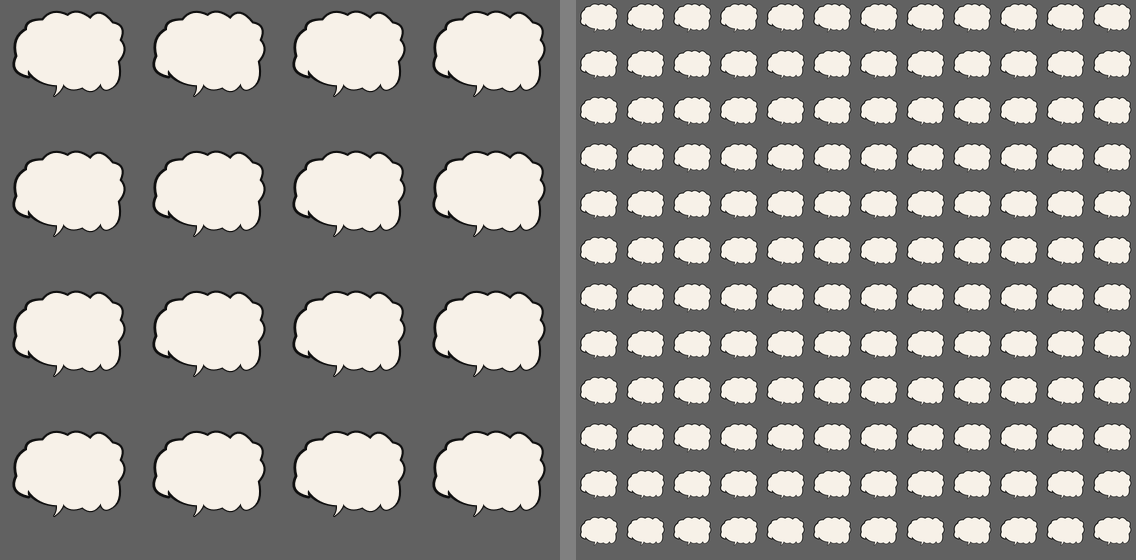
Left, the tile; right, the same tile 3 across and 3 down.
This pattern is drawn by a WebGL 2 fragment shader. Its source:

```glsl
#version 300 es
precision highp float;
// A 4 by 4 grid of cream cloud-shaped speech bubbles with swelling ink outlines on grey.
// Each bubble is a closed chain of quadratic curves, flattened into a signed distance;
// the ink is the same distance, widened by an amount that varies around the bubble.

uniform vec2 u_resolution;
out vec4 fragColor;

const int LOBES = 16;
const int STEPS = 8;

// Joints between lobes, in 1/192 of a cell, y down, starting left of the tail.
const vec2 joint[LOBES] = vec2[](
  vec2(78, 117), vec2(38.5, 96), vec2(39, 104), vec2(24, 77),
  vec2(37, 41), vec2(59, 28), vec2(93, 22), vec2(124, 26),
  vec2(154, 32), vec2(164, 55), vec2(161.5, 84), vec2(150, 122),
  vec2(138, 115), vec2(113, 120), vec2(87, 116), vec2(74.5, 131.5));

// Control point that bulges each lobe between its joint and the next.
const vec2 bulge[LOBES] = vec2[](
  vec2(52, 116), vec2(37.5, 101), vec2(13, 98), vec2(17, 52),
  vec2(36, 28), vec2(71, 11), vec2(105, 11), vec2(136, 9),
  vec2(173, 35), vec2(176, 68), vec2(168, 114), vec2(141, 126),
  vec2(127, 132), vec2(96, 127), vec2(84, 125), vec2(79, 124));

vec2 curvePoint(vec2 a, vec2 b, vec2 c, float t) {
  return mix(mix(a, b, t), mix(b, c, t), t);
}

// Signed distance to the bubble, negative inside.
float bubbleDistance(vec2 p) {
  float nearest = 1e6;
  float side = 1.0;
  for (int i = 0; i < LOBES; i++) {
    vec2 start = joint[i];
    vec2 end = joint[(i + 1) % LOBES];
    vec2 a = start;
    for (int k = 1; k <= STEPS; k++) {
      vec2 b = curvePoint(start, bulge[i], end, float(k) / float(STEPS));
      vec2 edge = b - a;
      vec2 toP = p - a;
      vec2 gap = toP - edge * clamp(dot(toP, edge) / dot(edge, edge), 0.0, 1.0);
      nearest = min(nearest, dot(gap, gap));
      // Flip the side at each edge crossed by a ray to the right.
      if ((a.y > p.y) != (b.y > p.y) && toP.x < edge.x * toP.y / edge.y) side = -side;
      a = b;
    }
  }
  return side * sqrt(nearest);
}

// Heavier ink on the left, finer along the bottom and the tail.
float inkWidth(vec2 p) {
  return mix(2.9, 1.6, smoothstep(108.0, 124.0, p.y)) + 0.9 * smoothstep(62.0, 30.0, p.x);
}

void main() {
  vec2 uv = gl_FragCoord.xy / u_resolution;
  vec2 cell = fract(uv * 4.0);
  vec2 p = vec2(cell.x, 1.0 - cell.y) * 192.0;
  float pixel = 4.0 * 192.0 / min(u_resolution.x, u_resolution.y);

  float d = bubbleDistance(p);
  float ink = clamp(0.5 - (d - inkWidth(p)) / pixel, 0.0, 1.0);
  float paper = clamp(0.5 - d / pixel, 0.0, 1.0);

  vec3 color = vec3(0.38);
  color = mix(color, vec3(0.06), ink);
  color = mix(color, vec3(0.97, 0.945, 0.91), paper);
  fragColor = vec4(color, 1.0);
}
```
